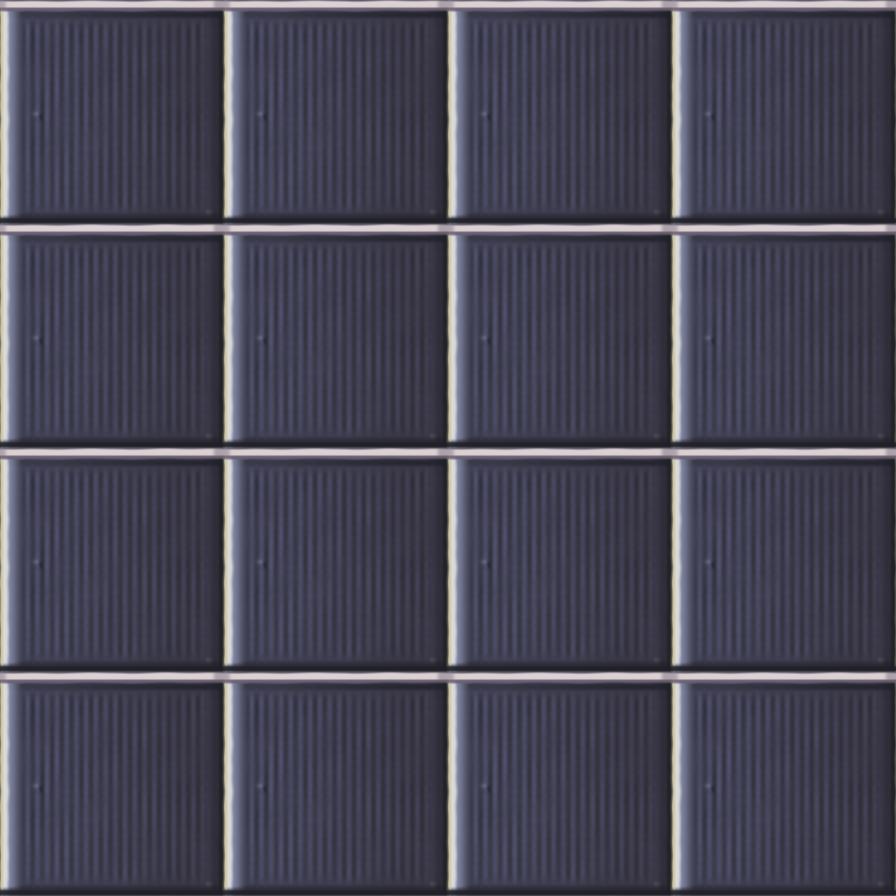
This pattern is drawn by a WebGL 2 fragment shader. Its source:

```glsl
#version 300 es
precision highp float;
// Glossy dark blue ribbed square tiles with pale bevelled joints, lit from the left.

#define TILES 4.0        // repeats across and down
#define RIBS 23.0        // ribs per tile
#define RIB_DEPTH 0.55   // contrast of the ribs
#define GLOW_WIDTH 0.105 // reach of the lit left bevel
#define JOINT_WIDTH 0.029
#define WEAR 0.05        // strength of the uneven glaze

uniform vec2 u_resolution;
out vec4 fragColor;

const vec3 DARK_GLAZE = vec3(0.215, 0.205, 0.258);
const vec3 BLUE_GLAZE = vec3(0.285, 0.295, 0.390);
const vec3 BEVEL_BLUE = vec3(0.500, 0.520, 0.630);
const vec3 PALE_EDGE  = vec3(0.850, 0.850, 0.850);
const vec3 PALE_JOINT = vec3(0.860, 0.815, 0.825);
const vec3 CREAM      = vec3(0.830, 0.800, 0.600);
const vec3 OLIVE      = vec3(0.400, 0.380, 0.290);
const vec3 MAUVE      = vec3(0.430, 0.390, 0.470);
const vec3 SHADOW     = vec3(0.120, 0.120, 0.145);

vec2 gradientAt(vec2 cell, vec2 period) {
    cell = mod(cell, period);
    float h = fract(sin(dot(cell, vec2(127.1, 311.7))) * 43758.5);
    return vec2(cos(h * 6.2832), sin(h * 6.2832));
}

// Gradient noise that wraps after a whole period.
float wrapNoise(vec2 p, vec2 period) {
    vec2 i = floor(p), f = fract(p);
    vec2 w = f * f * f * (f * (f * 6.0 - 15.0) + 10.0);
    vec2 X = vec2(1.0, 0.0);
    float a = dot(gradientAt(i, period), f);
    float b = dot(gradientAt(i + X, period), f - X);
    float c = dot(gradientAt(i + X.yx, period), f - X.yx);
    float d = dot(gradientAt(i + 1.0, period), f - 1.0);
    return mix(mix(a, b, w.x), mix(c, d, w.x), w.y);
}

float tileNoise(vec2 q, vec2 scale) { return wrapNoise(q * scale, scale); }

// Soft strip from a to b, never sharper than about one pixel.
float band(float x, float a, float b, float soft) {
    float s = max(soft, 0.7 * TILES / u_resolution.y);
    return smoothstep(a - s, a + s, x) - smoothstep(b - s, b + s, x);
}

float spot(vec2 p, vec2 center, vec2 radius) {
    vec2 d = (p - center) / radius;
    return exp(-dot(d, d));
}

void main() {
    vec2 uv = gl_FragCoord.xy / u_resolution;
    vec2 q = fract(vec2(uv.x, 1.0 - uv.y) * TILES);  // y runs down the tile
    vec2 e = fract(q + 0.5) - 0.5;                   // signed offset from the joints

    // Glaze: lighter at the left, darker to the right, slightly uneven
    float light = mix(0.56, 0.12, smoothstep(0.1, 0.95, q.x));
    light += 0.10 * spot(q, vec2(0.45, 0.7), vec2(0.35, 0.4));
    vec3 color = mix(DARK_GLAZE, BLUE_GLAZE, light);

    // Vertical ribs, weaker to the right
    float ribArea = band(q.x, 0.105, 0.91, 0.02) * band(q.y, 0.105, 0.93, 0.035);
    float ribFade = mix(1.0, 0.55, q.x) * (1.0 + 0.8 * tileNoise(q, vec2(12.0, 4.0)));
    float rib = cos(6.2832 * (q.x * RIBS + 0.15));
    color += (BLUE_GLAZE - DARK_GLAZE) * rib * RIB_DEPTH * ribFade * ribArea;
    color *= 1.0 + WEAR * (tileNoise(q, vec2(7.0)) + tileNoise(q, vec2(46.0)));

    // Small chip on the left and raised dot in the lower right corner
    color += 0.11 * spot(q, vec2(0.160, 0.508), vec2(0.014, 0.012));
    color -= 0.07 * spot(q, vec2(0.182, 0.522), vec2(0.010, 0.016));
    color += 0.08 * spot(q, vec2(0.932, 0.949), vec2(0.014, 0.011));

    // Shaded right and lower bevels, and recess under the upper joint
    color = mix(color, SHADOW, 0.42 * band(e.x, -0.055, 0.0, 0.018));
    color = mix(color, SHADOW, 0.55 * band(e.y, -0.045, 0.0, 0.016));
    float recess = mix(0.25, 0.70, smoothstep(0.1, 0.95, q.x));
    color = mix(color, SHADOW, recess * band(e.y, 0.052, 0.080, 0.012));

    // Lit left bevel: blue sheen, then pale rim with a cream outer edge
    float wobble = 0.006 * tileNoise(vec2(0.5, q.y), vec2(1.0, 14.0));
    float ends = band(e.y, -0.035, 0.045, 0.012);
    float sheen = 1.0 - smoothstep(0.035, GLOW_WIDTH, e.x);
    sheen *= step(0.0, e.x) * (1.0 - 0.75 * ends);
    color = mix(color, BEVEL_BLUE, sheen);
    color = mix(color, SHADOW, 0.75 * band(e.x, -0.022, -0.002, 0.008));
    float rim = band(e.x, 0.006, 0.037 + wobble, 0.011) * (1.0 - 0.8 * ends);
    color = mix(color, PALE_EDGE, rim);
    float cream = band(e.x, 0.002 + wobble, 0.014, 0.005);
    color = mix(color, CREAM, 0.8 * cream * (1.0 - 0.7 * ends));
    color = mix(color, OLIVE, 0.7 * band(e.x, -0.005 + wobble, 0.002 + wobble, 0.004));

    // Horizontal joint: dark upper lip, pale ridge, mauve underside
    float drift = 0.007 * tileNoise(vec2(q.x, 0.5), vec2(6.0, 1.0));
    float crossing = band(e.x, -0.045, 0.025, 0.015);
    color = mix(color, SHADOW, 0.85 * band(e.y, -0.025, -0.003, 0.007));
    color = mix(color, MAUVE, 0.85 * band(e.y, -0.002, 0.049 + drift, 0.007));
    float ridge = band(e.y, 0.005 + drift, 0.005 + JOINT_WIDTH, 0.006);
    color = mix(color, PALE_JOINT, ridge * (1.0 - 0.4 * crossing));

    fragColor = vec4(clamp(color, 0.0, 1.0), 1.0);
}
```
